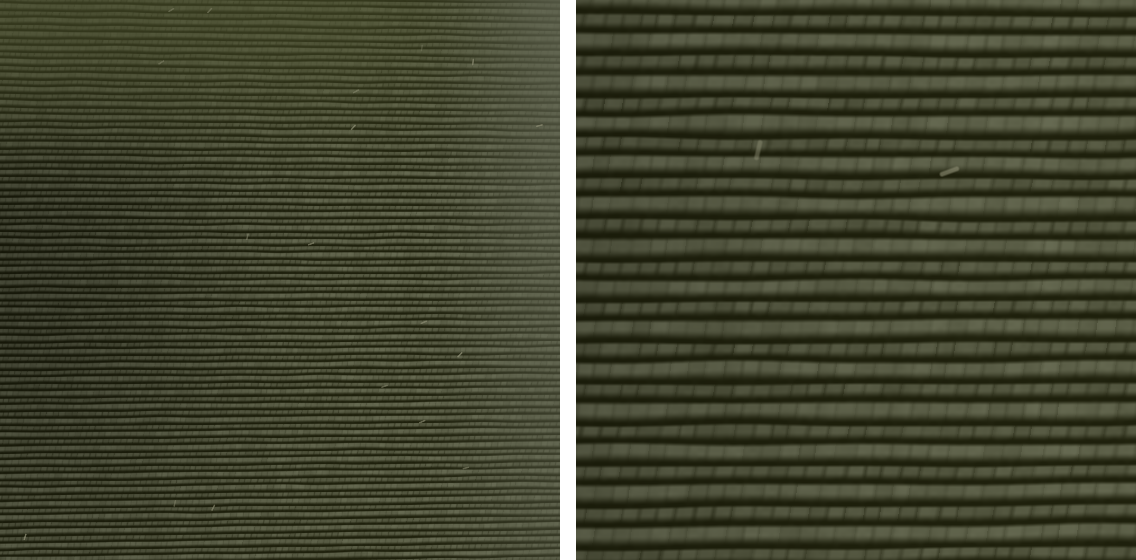
Left: the whole. Right: its middle third, enlarged.
Reproduce this texture procedurally as a three.js fragment shader.

```glsl
varying vec2 vUv;

const float ROW_PAIRS = 41.0;   // one thick and one thin rib per pair
const float COLUMNS = 90.0;
const float THICK_SHARE = 0.56;

const vec3 GROOVE = vec3(0.115, 0.122, 0.045);
const vec3 THREAD = vec3(0.365, 0.378, 0.288);
const vec3 OLIVE = vec3(0.290, 0.310, 0.175);
const vec3 HAZE = vec3(0.390, 0.405, 0.335);
const vec3 LINT = vec3(0.560, 0.560, 0.460);

float hash(vec2 p) {
  vec3 q = fract(vec3(p.xyx) * 0.1031);
  q += dot(q, q.yzx + 33.33);
  return fract((q.x + q.y) * q.z);
}

float noise(vec2 p) {
  vec2 i = floor(p);
  vec2 f = fract(p);
  f = f * f * (3.0 - 2.0 * f);
  float low = mix(hash(i), hash(i + vec2(1.0, 0.0)), f.x);
  float high = mix(hash(i + vec2(0.0, 1.0)), hash(i + vec2(1.0, 1.0)), f.x);
  return mix(low, high, f.y);
}

// Ribs fan slightly and waver along their length
vec2 bendCloth(vec2 p) {
  float slope = mix(0.014, -0.012, p.y);
  float waver = noise(p * vec2(14.0, 60.0)) - 0.5;
  return vec2(p.x, p.y - slope * (p.x - 0.5) + 0.0022 * waver);
}

// Rounded rib with a soft dark groove along its lower side
float ribProfile(float t) {
  return smoothstep(0.04, 0.55, t) * (1.0 - smoothstep(0.78, 1.0, t));
}

// Notch between neighbouring beads; u counts beads
float beadNotch(float u, float halfWidth) {
  float edge = 0.5 - abs(fract(u) - 0.5);
  return 1.0 - smoothstep(0.0, halfWidth, edge);
}

float weaveHeight(vec2 p) {
  float v = p.y * ROW_PAIRS;
  float pair = floor(v);
  float f = fract(v);
  float thin = step(THICK_SHARE, f);
  float t = mix(f / THICK_SHARE, (f - THICK_SHARE) / (1.0 - THICK_SHARE), thin);
  float row = pair * 2.0 + thin;

  // Alternate rows shift by half a bead, with uneven spacing and slant
  float jitter = 0.35 * noise(vec2(p.x * COLUMNS * 0.6, row * 7.3));
  float u = p.x * COLUMNS + 0.5 * thin + jitter - 0.18 * t;
  vec2 bead = vec2(floor(u), row);
  float notchDepth = mix(0.22, 0.42, thin) * mix(0.25, 1.0, hash(bead + 19.0));

  float height = ribProfile(t) * mix(1.0, 0.86, thin);
  height *= 1.0 - notchDepth * beadNotch(u, 0.24);
  height *= 0.90 + 0.18 * hash(bead);
  return height;
}

// Sparse short slanted fibres
float lintMask(vec2 p, float cells) {
  vec2 cell = floor(p * cells);
  float seed = hash(cell + 71.0);
  vec2 center = 0.25 + 0.5 * vec2(hash(cell + 5.0), hash(cell + 11.0));
  vec2 d = fract(p * cells) - center;
  float angle = mix(0.2, 1.5, hash(cell + 29.0));
  vec2 axis = vec2(cos(angle), sin(angle));
  float along = clamp(dot(d, axis), -0.07, 0.07);
  float mask = 1.0 - smoothstep(0.008, 0.032, length(d - axis * along));
  return mask * step(0.91, seed) * mix(0.25, 0.75, hash(cell + 43.0));
}

// Shadow on the left, pale haze on the right, olive glow above
vec3 lightCloth(vec3 color, vec2 p) {
  float leftShade = 1.0 - smoothstep(0.0, 0.65, p.x);
  float middle = 1.0 - smoothstep(0.05, 0.5, abs(p.y - 0.48));
  color *= 1.03 - leftShade * mix(0.13, 0.30, middle);
  float topGlow = smoothstep(0.62, 1.0, p.y) * (1.0 - 0.6 * smoothstep(0.55, 1.0, p.x));
  color = mix(color, OLIVE, 0.55 * topGlow);
  float haze = smoothstep(0.72, 1.04, p.x) * mix(0.35, 0.72, p.y);
  return mix(color, HAZE, haze);
}

void main() {
  vec2 cloth = bendCloth(vUv);
  float height = weaveHeight(cloth);

  // Faint vertical slubs and fine fibre grain
  float slub = noise(cloth * vec2(COLUMNS, 7.0)) - 0.5;
  float grain = noise(cloth * vec2(260.0, 330.0)) - 0.5;
  height += 0.10 * slub * height + 0.07 * grain;

  vec3 color = mix(GROOVE, THREAD, clamp(height, 0.0, 1.1));
  color = lightCloth(color, vUv);
  color = mix(color, LINT, lintMask(vUv, 15.0));
  gl_FragColor = vec4(color, 1.0);
}
```
